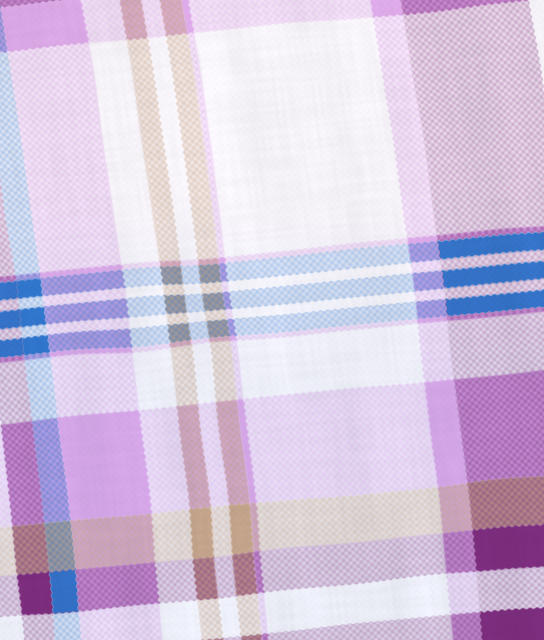
A Shadertoy shader for this texture:

```glsl
// Yarns: rgb colour, and how strongly the yarn covers the one it crosses
const vec4 WHITE = vec4(0.950, 0.943, 0.968, 1.8);
const vec4 PINK  = vec4(0.850, 0.655, 0.900, 1.0);
const vec4 PLUM  = vec4(0.500, 0.180, 0.490, 0.6);
const vec4 TAN   = vec4(0.780, 0.645, 0.540, 0.95);
const vec4 BLUE  = vec4(0.190, 0.460, 0.790, 0.55);

// Lengths are percent of the canvas height
const float WARP_LEAN = 0.16;
const float WARP_BEND = 0.00033;
const float WEFT_RISE = 0.096;
const float THREAD_PERIOD = 1.1;
const float WEAVE_CONTRAST = 0.12;
const float EDGE_STEP = 0.10;
const float RIPPLE = 0.3;
const float WRINKLE = 0.04;
const float THREAD_STREAK = 0.022;

float hash(vec2 p) {
    p = fract(p * vec2(0.1031, 0.1137));
    p += dot(p, p.yx + 33.33);
    return fract((p.x + p.y) * p.x * 17.0);
}

float noise(vec2 p) {
    vec2 i = floor(p), f = fract(p);
    f = f * f * (3.0 - 2.0 * f);
    return mix(mix(hash(i), hash(i + vec2(1, 0)), f.x),
               mix(hash(i + vec2(0, 1)), hash(i + vec2(1, 1)), f.x), f.y);
}

// Soft stripe from a to b
float band(float x, float a, float b) {
    float s = max(0.2, 80.0 / iResolution.y);
    return smoothstep(a - s, a + s, x) * (1.0 - smoothstep(b - s, b + s, x));
}

vec4 warpYarn(float u) {
    vec4 c = WHITE;
    c = mix(c, PLUM, band(u, -9.0, -4.0));
    c = mix(c, BLUE, band(u, -4.0, 0.1));
    c = mix(c, PINK, band(u, 0.1, 12.9));
    for (int i = 0; i < 2; i++) {
        float a = 18.9 + 6.2 * float(i);
        c = mix(c, TAN, band(u, a, a + 3.3));
    }
    c = mix(c, PINK, band(u, 28.4, 29.4));
    c = mix(c, PINK, band(u, 58.1, 62.8));
    return mix(c, PLUM, band(u, 62.8, 82.6));
}

vec4 weftYarn(float v) {
    vec4 c = WHITE;
    c = mix(c, PLUM, band(v, -9.0, 0.9));
    c = mix(c, PINK, band(v, 0.9, 8.1));
    c = mix(c, PINK, band(v, 43.4, 44.3));
    for (int i = 0; i < 3; i++) {
        float a = 44.3 + 4.5 * float(i);
        c = mix(c, BLUE, band(v, a, a + 2.75));
    }
    c = mix(c, PINK, band(v, 56.05, 56.8));
    c = mix(c, PINK, band(v, 66.1, 82.5));
    c = mix(c, TAN, band(v, 82.5, 90.0));
    c = mix(c, PLUM, band(v, 90.0, 96.5));
    return mix(c, PLUM, band(v, 103.0, 120.0));
}

float blueness(vec4 c) { return smoothstep(0.1, 0.4, c.b - c.r); }
float plumness(vec4 c) { return 1.0 - smoothstep(0.28, 0.4, c.g); }

void mainImage(out vec4 fragColor, in vec2 fragCoord) {
    vec2 p = 100.0 * fragCoord / iResolution.y;
    float down = 100.0 - p.y;

    // Slanted cloth axes with a gentle ripple
    vec2 cloth = vec2(p.x - WARP_LEAN * down + WARP_BEND * down * down,
                      down + WEFT_RISE * p.x);
    cloth += RIPPLE * (vec2(noise(p * 0.09), noise(p * 0.09 + 40.0)) * 2.0 - 1.0);

    // Over and under of the threads, which also serrates the stripe edges
    vec2 wave = sin(6.2832 * cloth / THREAD_PERIOD);
    float over = clamp(1.4 * wave.x * wave.y, -1.0, 1.0);
    vec4 warp = warpYarn(cloth.x + EDGE_STEP * wave.y);
    vec4 weft = weftYarn(cloth.y + EDGE_STEP * wave.x);

    // Share of weft seen at the crossing; blue hides plum
    float share = weft.a / (weft.a + warp.a);
    share = mix(share, 0.95, blueness(weft) * plumness(warp));
    share = mix(share, 0.05, blueness(warp) * plumness(weft));
    share += WEAVE_CONTRAST * over * 4.0 * share * (1.0 - share);
    vec3 color = mix(warp.rgb, weft.rgb, clamp(share, 0.0, 1.0));

    // Uneven threads, soft wrinkles along the warp and cool shade low down
    float streak = noise(cloth * vec2(1.8, 0.15)) + noise(cloth * vec2(0.15, 1.8) + 70.0) - 1.0;
    float wrinkle = noise(cloth * vec2(0.22, 0.04) + 9.0) - 0.5;
    color *= 1.0 + THREAD_STREAK * streak + WRINKLE * wrinkle + 0.006 * over;
    color *= mix(vec3(1.015, 1.01, 1.005), vec3(0.97, 0.985, 1.0), smoothstep(25.0, 65.0, down));
    fragColor = vec4(clamp(color, 0.0, 1.0), 1.0);
}
```
